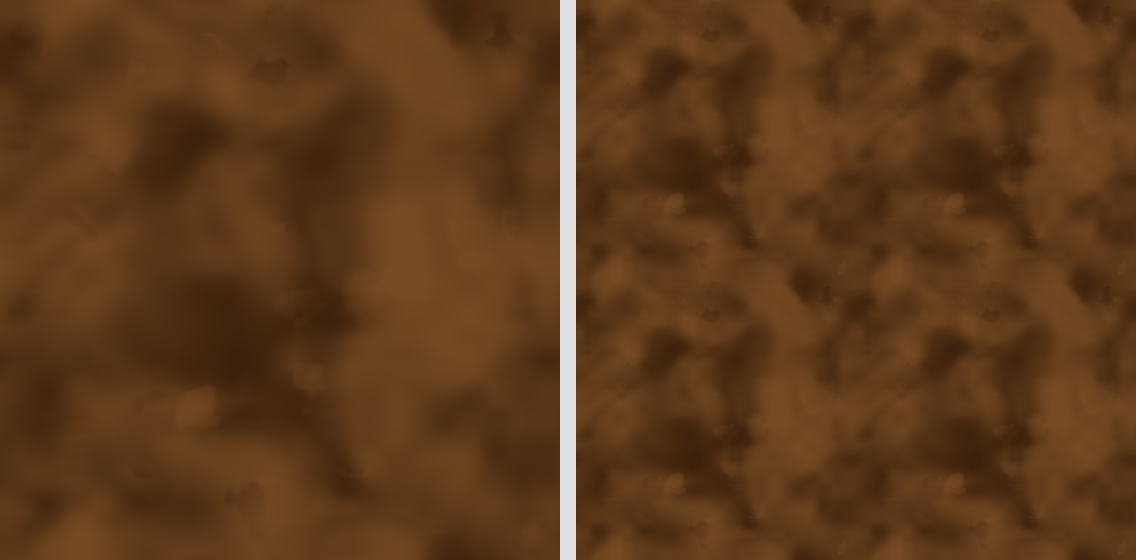
Left, the tile; right, the same tile 2 across and 2 down.
Reproduce this texture procedurally as a WebGL 1 fragment shader.

```glsl
precision highp float;
// Seamless brown, smoky leather: soft blurred clouds with a few ragged stains.
uniform vec2 u_resolution;

const vec3 DARK_UMBER = vec3(0.226, 0.122, 0.038);
const vec3 MID_BROWN = vec3(0.350, 0.210, 0.090);
const vec3 WARM_TAN = vec3(0.460, 0.290, 0.140);

float hash(vec2 cell, float seed) {
  vec3 p = fract(vec3(cell.xyx) * vec3(0.1031, 0.1030, 0.0973) + seed * 0.137);
  p += dot(p, p.yzx + 33.33);
  return fract((p.x + p.y) * p.z);
}

// Value noise that wraps after one canvas; cells are counted per axis.
float wrapNoise(vec2 uv, vec2 cells, float seed) {
  vec2 p = uv * cells;
  vec2 i = floor(p);
  vec2 f = p - i;
  f = f * f * f * (f * (f * 6.0 - 15.0) + 10.0);
  vec2 a = mod(i, cells);
  vec2 b = mod(i + 1.0, cells);
  float low = mix(hash(a, seed), hash(vec2(b.x, a.y), seed), f.x);
  float high = mix(hash(vec2(a.x, b.y), seed), hash(b, seed), f.x);
  return mix(low, high, f.y);
}

vec2 wrapNoise2(vec2 uv, vec2 cells, float seed) {
  return vec2(wrapNoise(uv, cells, seed), wrapNoise(uv, cells, seed + 1.0)) - 0.5;
}

// Broad clouds with little fine detail, centred on zero.
float clouds(vec2 uv) {
  vec2 p = uv + 0.08 * wrapNoise2(uv, vec2(6.0), 3.0);
  float sum = 0.52 * wrapNoise(p, vec2(7.0), 11.0);
  sum += 0.33 * wrapNoise(p, vec2(11.0), 12.0);
  sum += 0.15 * wrapNoise(p, vec2(19.0), 13.0);
  return sum - 0.5;
}

// Scattered stains, light or dark, sharper on one side than the other.
float stains(vec2 uv, float cells, float density, float seed) {
  vec2 ragged = 0.044 * wrapNoise2(uv, vec2(24.0), seed + 5.0);
  ragged += 0.020 * wrapNoise2(uv, vec2(64.0), seed + 7.0);
  vec2 p = (uv + ragged) * cells;
  vec2 home = floor(p);
  float sum = 0.0;
  for (int y = -1; y <= 1; y++) {
    for (int x = -1; x <= 1; x++) {
      vec2 cell = home + vec2(float(x), float(y));
      vec2 id = mod(cell, cells);
      vec2 jitter = vec2(hash(id, seed), hash(id, seed + 1.0));
      vec2 d = p - cell - 0.2 - 0.6 * jitter;
      float angle = 6.2832 * hash(id, seed + 2.0);
      vec2 axis = vec2(cos(angle), sin(angle));
      d = vec2(dot(d, axis), 1.4 * dot(d, vec2(-axis.y, axis.x)));
      float size = mix(0.14, 0.28, hash(id, seed + 3.0));
      float radius = length(d) / size;
      float softness = 0.45 - 0.25 * d.x / (size + length(d));
      float body = 1.0 - smoothstep(1.0 - softness, 1.0 + softness, radius);
      float shown = step(hash(id, seed + 4.0), density);
      float tone = hash(id, seed + 8.0) < 0.5 ? -1.0 : 1.0;
      sum += shown * tone * body;
    }
  }
  return sum;
}

// Faint brushed fibres, strongest where the mask lets them through.
float fibres(vec2 uv) {
  vec2 bend = 0.05 * wrapNoise2(uv, vec2(7.0), 41.0);
  float strands = wrapNoise(uv + bend, vec2(14.0, 96.0), 43.0);
  return (strands - 0.5) * smoothstep(0.4, 0.8, wrapNoise(uv, vec2(8.0), 45.0));
}

vec3 leatherColour(float tone) {
  vec3 shade = mix(DARK_UMBER, MID_BROWN, clamp(tone * 2.0, 0.0, 1.0));
  return mix(shade, WARM_TAN, clamp(tone * 2.0 - 1.0, 0.0, 1.0));
}

void main() {
  vec2 uv = gl_FragCoord.xy / u_resolution;
  float tone = 0.53 + 1.85 * clouds(uv);
  tone += 0.21 * stains(uv, 5.0, 0.45, 21.0);
  tone += 0.11 * stains(uv, 9.0, 0.20, 61.0);
  tone += 0.06 * fibres(uv);
  // Soft shoulders keep the extremes from clipping.
  float offset = tone - 0.52;
  tone = 0.52 + offset / sqrt(1.0 + 2.2 * offset * offset);
  gl_FragColor = vec4(leatherColour(clamp(tone, 0.0, 1.0)), 1.0);
}
```
